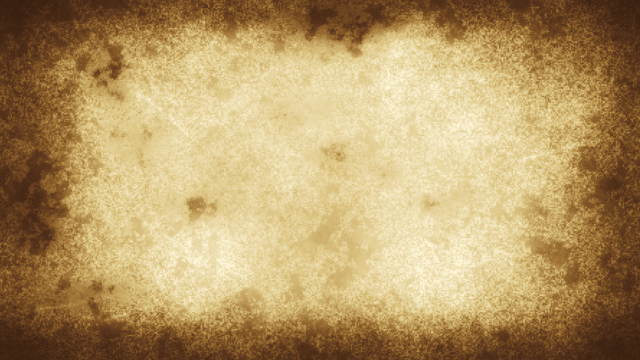
Reproduce this texture procedurally as a WebGL 1 fragment shader.

```glsl
precision highp float;

uniform vec2 u_resolution;

const float BASE_TONE = 0.93;
const float MOTTLE = 0.42;
const float GRAIN = 0.44;
const float SPECKLE = 0.34;
const float GRAIN_SCALE = 250.0;
const float CREASE_WIDTH = 0.006;
const float SHADOW_KNEE = 0.30;
const vec4 EDGE_DARK = vec4(0.50, 0.48, 0.50, 0.58);   // left, right, top, bottom
const vec4 EDGE_REACH = vec4(0.095, 0.090, 0.105, 0.115);

float hash(vec2 p) {
  vec3 q = fract(vec3(p.xyx) * 0.1031);
  q += dot(q, q.yzx + 33.33);
  return fract((q.x + q.y) * q.z);
}

float noise(vec2 p) {
  vec2 cell = floor(p);
  vec2 f = fract(p);
  f = f * f * (3.0 - 2.0 * f);
  float low = mix(hash(cell), hash(cell + vec2(1.0, 0.0)), f.x);
  float high = mix(hash(cell + vec2(0.0, 1.0)), hash(cell + 1.0), f.x);
  return mix(low, high, f.y);
}

float fbm(vec2 p) {
  float sum = 0.0;
  float amp = 0.5;
  for (int i = 0; i < 5; i++) {
    sum += amp * noise(p);
    p = mat2(1.6, 1.2, -1.2, 1.6) * p + 17.3;
    amp *= 0.72;
  }
  return sum / 1.44;
}

// Soft elliptical patch, 1 at its centre
float patchAt(vec2 p, vec2 center, vec2 radius) {
  vec2 d = (p - center) / radius;
  return exp(-dot(d, d));
}

// Soft line that fades toward both ends
float crease(vec2 p, vec2 a, vec2 b) {
  vec2 ab = b - a;
  float along = clamp(dot(p - a, ab) / dot(ab, ab), 0.0, 1.0);
  float d = length(p - a - ab * along) / CREASE_WIDTH;
  return exp(-d * d) * (0.35 + 2.6 * along * (1.0 - along));
}

vec3 parchment(float tone) {
  float t = clamp(tone, 0.0, 1.2) * 6.0;
  vec3 c = mix(vec3(0.20, 0.11, 0.055), vec3(0.35, 0.21, 0.11), clamp(t, 0.0, 1.0));
  c = mix(c, vec3(0.49, 0.32, 0.14), clamp(t - 1.0, 0.0, 1.0));
  c = mix(c, vec3(0.63, 0.46, 0.22), clamp(t - 2.0, 0.0, 1.0));
  c = mix(c, vec3(0.77, 0.64, 0.37), clamp(t - 3.0, 0.0, 1.0));
  c = mix(c, vec3(0.87, 0.78, 0.53), clamp(t - 4.0, 0.0, 1.0));
  c = mix(c, vec3(0.93, 0.87, 0.69), clamp(t - 5.0, 0.0, 1.0));
  return mix(c, vec3(0.99, 0.96, 0.84), clamp(t - 6.0, 0.0, 1.0));
}

void main() {
  vec2 uv = gl_FragCoord.xy / u_resolution;
  vec2 p = uv * vec2(16.0 / 9.0, 1.0);

  // Burnt border with an uneven inner edge
  vec2 warp = vec2(fbm(p * 4.0 + 5.0), fbm(p * 4.0 + 41.0)) - 0.5;
  vec2 w = clamp(uv + warp * 0.06, 0.0, 1.0);
  vec4 depth = vec4(w.x, 1.0 - w.x, 1.0 - w.y, w.y) / EDGE_REACH;
  float tone = BASE_TONE - dot(EDGE_DARK * exp(-depth * depth), vec4(1.0));
  float outer = length((uv - 0.5) * vec2(2.0, 1.75));
  tone -= 0.20 * smoothstep(0.50, 1.1, outer);

  // Pale glows
  vec2 s = p + warp * 0.16;
  float glow = 0.18 * patchAt(s, vec2(0.54, 0.29), vec2(0.17, 0.12));
  glow += 0.19 * patchAt(s, vec2(1.20, 0.27), vec2(0.19, 0.15));
  glow += 0.26 * patchAt(s, vec2(1.14, 0.89), vec2(0.08, 0.10));
  glow += 0.12 * patchAt(s, vec2(1.20, 0.63), vec2(0.19, 0.16));
  glow += 0.07 * patchAt(s, vec2(0.70, 0.69), vec2(0.28, 0.14));
  glow += 0.14 * patchAt(s, vec2(0.62, 0.88), vec2(0.14, 0.06));
  tone += glow;

  // Brown stains
  float stain = 0.24 * patchAt(s, vec2(0.94, 0.93), vec2(0.15, 0.07));
  stain += 0.22 * patchAt(s, vec2(0.93, 0.55), vec2(0.05, 0.04));
  stain += 0.22 * patchAt(s, vec2(1.07, 0.51), vec2(0.05, 0.025));
  stain += 0.16 * patchAt(s, vec2(0.86, 0.71), vec2(0.08, 0.05));
  stain += 0.16 * patchAt(s, vec2(1.25, 0.43), vec2(0.08, 0.03));
  stain += 0.18 * patchAt(s, vec2(0.54, 0.44), vec2(0.07, 0.04));
  stain += 0.22 * patchAt(s, vec2(0.30, 0.79), vec2(0.06, 0.08));
  stain += 0.22 * patchAt(s, vec2(0.11, 0.44), vec2(0.05, 0.12));
  stain += 0.20 * patchAt(s, vec2(0.24, 0.20), vec2(0.12, 0.05));
  stain += 0.18 * patchAt(s, vec2(0.36, 0.62), vec2(0.09, 0.06));

  // Mottling and fibre grain, strongest toward the border
  float rough = 0.60 + 0.45 * smoothstep(0.30, 0.95, outer);
  float broad = fbm(p * 6.0 + 11.0);
  float fine = fbm(p * 22.0 + 63.0);
  float grain = noise(p * GRAIN_SCALE) * 0.65 + noise(p * GRAIN_SCALE * 0.53 + 9.0) * 0.35;
  tone += MOTTLE * rough * (0.8 * (broad - 0.5) + 1.1 * (fine - 0.5));
  tone += GRAIN * rough * (grain - 0.5);
  float crumbs = smoothstep(0.36, 0.62, fine * 0.65 + grain * 0.35);
  tone -= stain * (0.1 + 1.5 * crumbs);
  float flakes = smoothstep(0.50, 0.66, fine * 0.65 + (1.0 - broad) * 0.35);
  tone -= SPECKLE * rough * flakes * (0.2 + 1.2 * grain);

  // Worn creases
  vec2 c = p + warp * 0.05;
  float folds = crease(c, vec2(0.18, 0.98), vec2(0.25, 0.85));
  folds += crease(c, vec2(0.29, 0.82), vec2(0.54, 0.62));
  folds += crease(c, vec2(1.44, 0.55), vec2(1.73, 0.62));
  folds += 0.7 * crease(c, vec2(0.00, 0.13), vec2(0.31, 0.18));
  folds += crease(c, vec2(0.27, 0.11), vec2(0.43, 0.15));
  folds += 0.7 * crease(c, vec2(1.13, 0.35), vec2(1.31, 0.28));
  tone += 0.20 * folds * (0.1 + fine);

  // Compress deep shadows so the grain survives in them
  float shadow = SHADOW_KNEE * exp(min(tone - SHADOW_KNEE, 0.0) / SHADOW_KNEE);
  tone = tone < SHADOW_KNEE ? shadow : tone;
  gl_FragColor = vec4(parchment(tone), 1.0);
}
```
